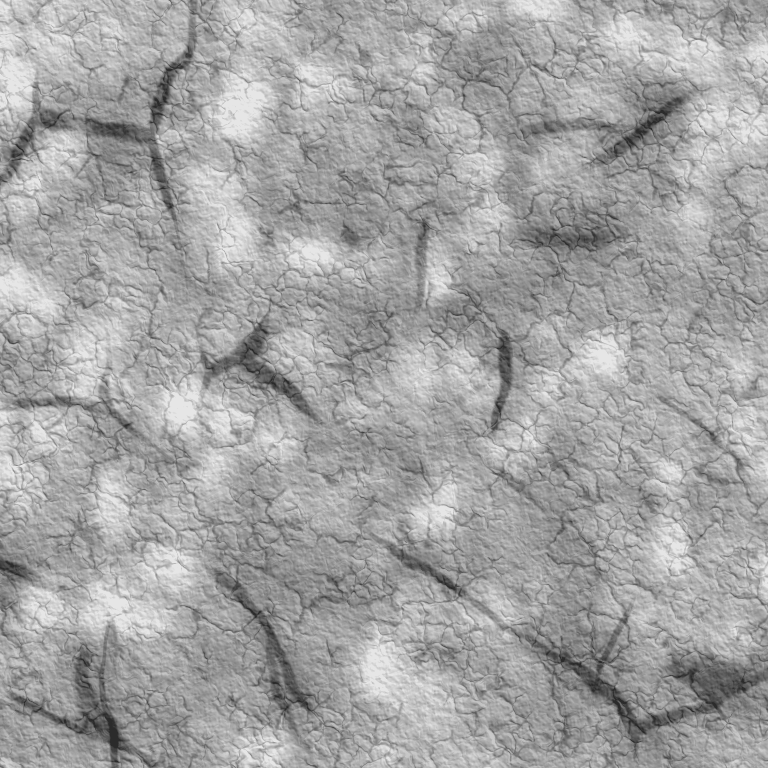
Reproduce this texture procedurally as a Shadertoy shader.

```glsl
// Rough grey rock face with pale bumps, jagged broken cracks and a few slim creases.

const vec2 LIGHT_DIR = vec2(0.50, 0.87);
const float RELIEF_STEP = 0.002;
const float BASE_GREY = 0.685;

vec2 hash2(vec2 p) {
    vec3 q = fract(p.xyx * vec3(0.1031, 0.1030, 0.0973));
    q += dot(q, q.yzx + 33.33);
    return fract((q.xx + q.yz) * q.zy);
}

float valueNoise(vec2 p) {
    vec2 cell = floor(p);
    vec2 f = fract(p);
    f = f * f * f * (f * (f * 6.0 - 15.0) + 10.0);
    float bottom = mix(hash2(cell).x, hash2(cell + vec2(1, 0)).x, f.x);
    float top = mix(hash2(cell + vec2(0, 1)).x, hash2(cell + vec2(1, 1)).x, f.x);
    return mix(bottom, top, f.y);
}

// Layered noise, normalised to 0..1; billow folds each layer into sharp valleys
float layers(vec2 p, int octaves, bool billow) {
    float sum = 0.0, total = 0.0, weight = 1.0;
    for (int i = 0; i < octaves; i++) {
        float n = valueNoise(p);
        sum += weight * (billow ? abs(2.0 * n - 1.0) : n);
        total += weight;
        weight *= 0.58;
        p = mat2(1.6, 1.2, -1.2, 1.6) * p + 17.3;
    }
    return sum / total;
}

// Distances to the nearest and second nearest cell points
vec2 cellular(vec2 p) {
    vec2 cell = floor(p), f = fract(p);
    vec2 nearest = vec2(8.0);
    for (int y = -1; y <= 1; y++) {
        for (int x = -1; x <= 1; x++) {
            vec2 offset = vec2(x, y);
            float d = length(offset + hash2(cell + offset) - f);
            nearest = d < nearest.x ? vec2(d, nearest.x) : vec2(nearest.x, min(nearest.y, d));
        }
    }
    return nearest;
}

float cellEdge(vec2 p) {
    vec2 d = cellular(p);
    return d.y - d.x;
}

vec2 warp(vec2 p, float frequency, float amount) {
    vec2 q = p * frequency;
    return p + amount * (vec2(layers(q, 3, false), layers(q + 41.7, 3, false)) - 0.5);
}

vec2 rotate(vec2 p, float angle) {
    float c = cos(angle), s = sin(angle);
    return vec2(c * p.x + s * p.y, c * p.y - s * p.x);
}

// x: surface height, y: crack darkness
vec2 rockSurface(vec2 p) {
    vec2 q = rotate(warp(p, 50.0, 0.018), -0.6);
    float plateEdge = cellEdge(q * vec2(19.0, 25.0));
    float chipEdge = cellEdge(q * vec2(40.0, 52.0) + 9.0);
    float plateMask = smoothstep(0.40, 0.65, valueNoise(p * 26.0 + 5.0));
    float chipMask = smoothstep(0.40, 0.70, valueNoise(p * 34.0 + 70.0));
    float plateCrack = plateMask * (1.0 - smoothstep(0.0, 0.12, plateEdge));
    float chipCrack = chipMask * (1.0 - smoothstep(0.0, 0.18, chipEdge));
    float height = 0.40 * plateMask * smoothstep(0.0, 0.35, plateEdge)
                 + 0.30 * chipMask * smoothstep(0.0, 0.45, chipEdge)
                 + 1.50 * layers(q * vec2(26.0, 31.0) + 3.0, 4, true)
                 + 0.85 * layers(p * 150.0, 2, false);
    return vec2(height, max(plateCrack, 0.75 * chipCrack));
}

// Rounded pale bumps over cloudy tone and mottling, with faint vertical streaks
float broadTone(vec2 p) {
    vec2 q = warp(p, 13.0, 0.05);
    float clouds = layers(p * 8.0 + 3.0, 3, false) - 0.5;
    float mottle = layers(q * 21.0 + 60.0, 3, false) - 0.5;
    float bump = 1.0 - smoothstep(0.10, 0.65, cellular(q * vec2(11.5, 10.0)).x);
    float bumpMask = smoothstep(0.35, 0.75, valueNoise(p * 9.0 + 28.0));
    float streaks = valueNoise(p * vec2(75.0, 7.0)) - 0.5;
    return 0.27 * clouds + 0.15 * mottle + 0.17 * (bump * (0.25 + bumpMask) - 0.22)
         + 0.04 * streaks;
}

// Slim tapering folds, each with a soft shadow around it
float creaseShade(vec2 p, vec2 scale, float angle, float seed) {
    vec2 q = rotate(warp(p, 7.0, 0.05), angle);
    float edge = cellEdge(q * scale + seed);
    float mask = smoothstep(0.52, 0.84, valueNoise(p * 6.0 + seed * 5.0));
    float width = 0.012 + 0.05 * mask;
    float fold = mask * (1.0 - smoothstep(0.4 * width, width, edge));
    float shadow = mask * (1.0 - smoothstep(0.0, 0.24, edge));
    return 0.25 * fold + 0.08 * shadow;
}

void mainImage(out vec4 fragColor, in vec2 fragCoord) {
    vec2 p = fragCoord / iResolution.y;

    // Relief lit from the upper right
    vec2 surface = rockSurface(p);
    float towardLight = rockSurface(p + LIGHT_DIR * RELIEF_STEP).x;
    float relief = clamp(0.37 * (surface.x - towardLight), -0.22, 0.10);

    // Upright folds and fainter falling ones
    float creases = creaseShade(p, vec2(4.4, 2.2), 0.1, 2.4)
                  + 0.8 * creaseShade(p, vec2(2.4, 4.4), -0.6, 7.1);

    float grey = BASE_GREY + broadTone(p) + relief - 0.17 * surface.y - creases;
    fragColor = vec4(vec3(clamp(grey, 0.17, 0.90)), 1.0);
}
```
